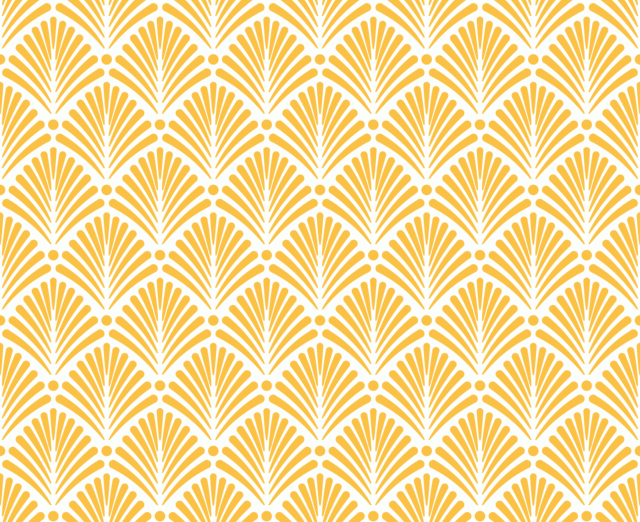
Write a WebGL 2 fragment shader that draws this pattern.

```glsl
#version 300 es
precision highp float;
// Scallop fans of tapered, gently bent petals with a dot below each fan,
// set in half-drop rows. Each petal is a distance function in a wrapped cell,
// so a whole number of cells fills the canvas and every edge tiles.

#define REPEATS vec2(6.0, 4.0)    // cells across and down
#define CELL vec2(128.0, 157.0)   // cell size in design units
#define PHASE vec2(64.0, 7.0)     // place of the first dot
#define SIDE_PETALS 6             // petals on each side of the middle one
#define DOT_RADIUS 6.3
#define ROOT_RADIUS 0.8
#define HEAD_RADIUS 4.0           // middle petal; outer ones are fuller
#define TAPER 0.75
#define BEND 0.04                 // extra bow per petal, as a share of length
#define SOFTNESS 0.85             // edge half-width in pixels
#define PAPER vec3(0.985, 0.995, 0.985)
#define INK vec3(0.985, 0.757, 0.272)

uniform vec2 u_resolution;
out vec4 fragColor;

// Tapered stroke from root to head, bowed sideways along a parabola.
float petalDistance(vec2 p, vec2 root, vec2 head, float bow, float headRadius) {
    vec2 axis = head - root;
    vec2 side = vec2(-axis.y, axis.x);
    float t = clamp(dot(p - root, axis) / dot(axis, axis), 0.0, 1.0);
    vec2 spine = root + axis * t + side * bow * t * (1.0 - t);
    return length(p - spine) - mix(ROOT_RADIUS, headRadius, pow(t, TAPER));
}

// One fan standing above its dot, which lies at the origin.
float fanDistance(vec2 p) {
    float d = length(p) - DOT_RADIUS;
    p.x = abs(p.x);
    for (int i = 0; i <= SIDE_PETALS; i++) {
        float k = float(i);
        vec2 tip = vec2(k * (12.4 - 0.4 * k), 130.0 - k * (4.0 + 1.11 * k));
        vec2 root = vec2(3.2 * min(k, 1.0), 92.0 - 13.0 * k);
        float headRadius = HEAD_RADIUS + 0.2 * k;
        vec2 head = tip - headRadius * normalize(tip - root);
        d = min(d, petalDistance(p, root, head, BEND * k, headRadius));
    }
    return d;
}

// Wraps a point into the cell that holds one whole fan and its dot.
vec2 wrapCell(vec2 p) {
    vec2 margin = vec2(0.5 * CELL.x, 20.0);
    return mod(p + margin, CELL) - margin;
}

void main() {
    vec2 canvas = REPEATS * CELL;
    vec2 p = gl_FragCoord.xy / u_resolution * canvas - PHASE;

    // Two lattices, offset by half a cell
    float d = min(fanDistance(wrapCell(p)), fanDistance(wrapCell(p - 0.5 * CELL)));

    float edge = SOFTNESS * canvas.x / u_resolution.x;
    float coverage = 1.0 - smoothstep(-edge, edge, d);
    fragColor = vec4(mix(PAPER, INK, coverage), 1.0);
}
```
